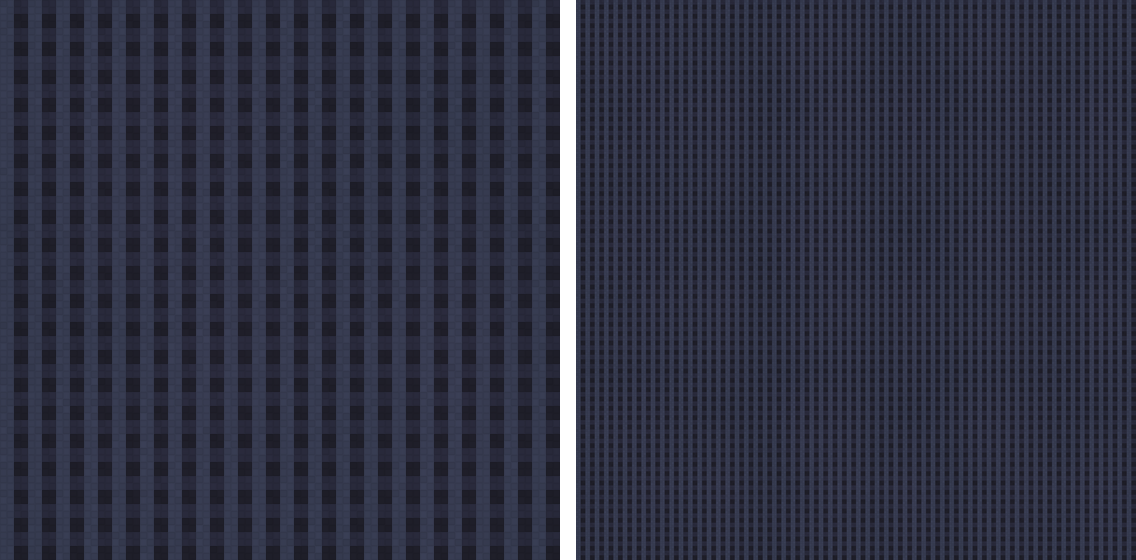
Left: one tile. Right: repeated 3 by 3.
Reproduce this pattern procedurally as a Shadertoy shader.

```glsl
// Dark woven gingham: slate warp stripes over a ground of alternating dusk and ink bands.
// Stripe masks pick the yarn colour; a plain weave of square crossings, two per band,
// adds checker shading, thin seams, yarn jitter and a wrapping tonal drift.

const float REPEATS = 20.0;          // stripe pairs across and down
const float THREADS = 80.0;          // yarns across and down, four per repeat
const vec3 SLATE = vec3(0.216, 0.234, 0.318);
const vec3 DUSK = vec3(0.160, 0.163, 0.232);
const vec3 INK = vec3(0.119, 0.118, 0.160);
const float CHECKER = 0.030;         // brightness step between over and under crossings
const float YARN_JITTER = 0.035;     // tone change from yarn to yarn
const float CROSS_JITTER = 0.045;    // tone change from crossing to crossing
const float SEAM_WIDTH = 0.045;      // half width, in crossings
const float SEAM_DEPTH = 0.13;
const float ROUNDING = 0.030;        // soft shading over each raised yarn
const float DRIFT_CELLS = 5.0;       // wrapping noise cells
const float DRIFT = 0.06;

float hash(vec2 p) {
    return fract(sin(dot(p, vec2(127.1, 311.7))) * 43758.5453);
}

// Value noise that wraps after a whole number of cells
float wrapNoise(vec2 p, float period) {
    vec2 cell = floor(p);
    vec2 f = fract(p);
    f = f * f * (3.0 - 2.0 * f);
    vec2 a = mod(cell, period);
    vec2 b = mod(cell + 1.0, period);
    return mix(mix(hash(a), hash(vec2(b.x, a.y)), f.x),
               mix(hash(vec2(a.x, b.y)), hash(b), f.x), f.y);
}

// One over the first half of each unit, zero over the second
float band(float x, float pixel) {
    float edge = 0.25 - abs(fract(x + 0.25) - 0.5);
    return clamp(0.5 + edge / pixel, 0.0, 1.0);
}

void mainImage(out vec4 fragColor, in vec2 fragCoord) {
    vec2 uv = fragCoord / iResolution.xy;
    vec2 repeatPixel = REPEATS / iResolution.xy;
    vec2 threadPixel = THREADS / iResolution.xy;

    // Stripe colours
    float warpStripe = band(uv.x * REPEATS, repeatPixel.x);
    float inkBand = band(uv.y * REPEATS, repeatPixel.y);
    vec3 color = mix(mix(DUSK, INK, inkBand), SLATE, warpStripe);

    // Plain weave crossings
    vec2 thread = uv * THREADS;
    vec2 id = mod(floor(thread), THREADS);
    vec2 local = fract(thread) - 0.5;
    float warpOver = 1.0 - mod(id.x + id.y, 2.0);
    float tone = 1.0 + CHECKER * (warpOver - 0.5);

    // Yarn and crossing variation
    float yarn = mix(hash(vec2(7.0, id.y)), hash(vec2(id.x, 91.0)), warpOver);
    tone += YARN_JITTER * (yarn - 0.5);
    tone += CROSS_JITTER * (hash(id + 17.0) - 0.5);

    // Rounded yarn profile
    float across = mix(local.y, local.x, warpOver);
    tone += ROUNDING * (0.33 - 4.0 * across * across);

    // Seams, softened to the pixel and dimmed where thinner than one
    vec2 border = 0.5 - abs(local);
    vec2 soft = max(vec2(SEAM_WIDTH), threadPixel * 0.5);
    vec2 seam = (1.0 - smoothstep(vec2(0.0), soft * 2.0, border)) * SEAM_WIDTH / soft;
    tone -= SEAM_DEPTH * max(seam.x, seam.y);

    // Slow drift of tone and hue
    float drift = wrapNoise(uv * DRIFT_CELLS, DRIFT_CELLS) - 0.5;
    color *= tone + DRIFT * drift * vec3(1.0, 0.5, 0.6);

    fragColor = vec4(clamp(color, 0.0, 1.0), 1.0);
}
```
